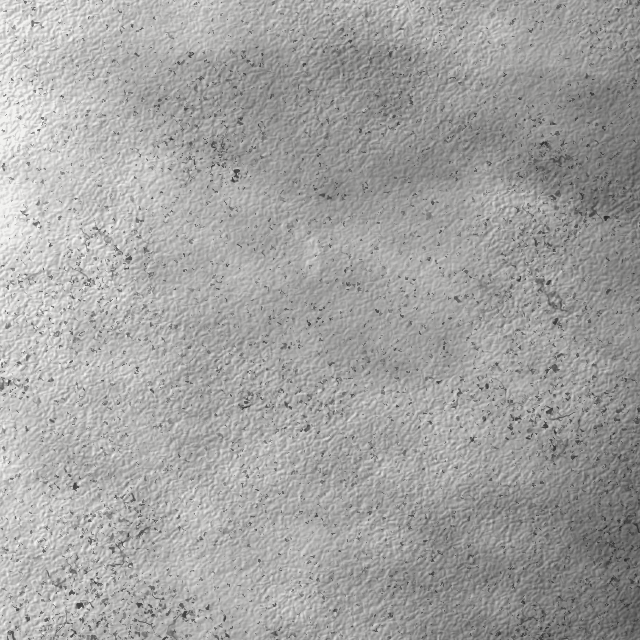
Give the GLSL for this texture, as a WebGL 1 fragment shader.

```glsl
precision highp float;
// Rough grey plaster wall lit from the left, with grain, pits, crevices and stains.
uniform vec2 u_resolution;

vec2 hash2(vec2 p) {
  vec2 k = vec2(dot(p, vec2(127.1, 311.7)), dot(p, vec2(269.5, 183.3)));
  return fract(sin(k) * 43758.5);
}

float valueNoise(vec2 p) {
  vec2 i = floor(p), f = fract(p);
  f = f * f * (3.0 - 2.0 * f);
  float low = mix(hash2(i).x, hash2(i + vec2(1, 0)).x, f.x);
  float high = mix(hash2(i + vec2(0, 1)).x, hash2(i + vec2(1, 1)).x, f.x);
  return mix(low, high, f.y);
}

float fbm(vec2 p) {
  float sum = 0.0, amp = 0.5;
  for (int i = 0; i < 5; i++) {
    sum += amp * valueNoise(p);
    p = mat2(1.6, 1.2, -1.2, 1.6) * p + 7.3;
    amp *= 0.5;
  }
  return sum / 0.97;
}

// Cellular noise: distance to the nearest point, and that point's random id.
vec2 cells(vec2 p) {
  vec2 i = floor(p), nearest = vec2(9.0, 0.0);
  for (int y = -1; y <= 1; y++) {
    for (int x = -1; x <= 1; x++) {
      vec2 cell = i + vec2(x, y);
      vec2 point = hash2(cell);
      float d = length(cell + point - p);
      if (d < nearest.x) nearest = vec2(d, fract(point.x * 17.0 + point.y * 31.0));
    }
  }
  return nearest;
}

// Grain drawn out slightly along the rising diagonal.
float grainHeight(vec2 p) {
  vec2 q = mat2(0.8, -0.6, 0.6, 0.8) * p;
  vec2 warp = vec2(valueNoise(p * 110.0), valueNoise(p * 110.0 + 40.0));
  float bumps = 1.0 - cells(q * vec2(115.0, 150.0) + warp).x;
  return 0.8 * bumps + 0.5 * valueNoise(q * vec2(60.0, 85.0)) + 0.65 * valueNoise(p * 230.0 + 17.0);
}

// Ragged hollows of varied size and depth.
float pits(vec2 p, float scale, float density) {
  vec2 warp = vec2(valueNoise(p * scale * 2.0), valueNoise(p * scale * 2.0 + 9.0));
  vec2 c = cells(p * scale + 0.9 * warp);
  float radius = 0.25 + 0.3 * fract(c.y * 57.0);
  float depth = 0.4 + 0.6 * fract(c.y * 91.0);
  return depth * smoothstep(radius, radius - 0.3, c.x) * smoothstep(density, density - 0.03, c.y);
}

// Broad light falloff, stained bands and blotches.
float wallTone(vec2 p) {
  float wobble = 0.16 * (fbm(p * vec2(4.0, 7.0) + 11.0) - 0.5);
  float tone = 0.685 + 0.13 * exp(-5.0 * p.x) - 0.07 * p.x;
  vec2 glow = (p - vec2(0.0, 0.72)) * vec2(4.5, 6.0);
  tone += 0.09 * exp(-dot(glow, glow));
  tone -= 0.11 * smoothstep(0.8, 1.08, p.x + wobble);
  tone -= 0.12 * smoothstep(0.4, 0.95, p.x + wobble) * smoothstep(0.36, 0.05, p.y + wobble);
  float bandY = p.y + wobble - 0.84 + 0.06 * p.x;
  tone -= 0.075 * smoothstep(0.11, 0.07, abs(bandY)) * smoothstep(-0.1, 0.35, p.x);
  tone += 0.04 * smoothstep(0.9, 0.97, p.y + wobble);
  tone += 0.13 * (fbm(p * vec2(3.0, 6.0) + 2.7) - 0.5);
  tone += 0.17 * (fbm(p * vec2(13.0, 19.0)) - 0.5);
  vec2 smear = (p - vec2(0.488, 0.6)) / vec2(0.014, 0.035);
  return tone + 0.07 * smoothstep(1.3, 0.6, length(smear) + 4.0 * wobble);
}

void main() {
  vec2 p = gl_FragCoord.xy / u_resolution;
  float tone = wallTone(p);

  // Relief from the slope toward the light at the upper left.
  vec2 toShade = vec2(0.0012, -0.0009);
  float slope = grainHeight(p + toShade) - grainHeight(p - toShade);
  float roughness = 0.8 + 0.5 * smoothstep(0.35, 0.7, fbm(p * 6.0 + 5.0));
  tone += 0.2 * roughness * slope * (0.6 + 0.6 * tone);

  // Pits gather in clusters; crevices are broken contour lines.
  float cluster = smoothstep(0.48, 0.74, fbm(p * vec2(6.0, 8.0) + 21.0));
  float large = pits(p, 90.0, 0.03 + 0.3 * cluster);
  float small = pits(p, 155.0, 0.16 + 0.3 * cluster);
  float contour = smoothstep(0.025, 0.0, abs(fbm(p * 15.0 + 3.0) - 0.5));
  float broken = smoothstep(0.5, 0.75, valueNoise(p * 45.0)) * cluster;
  float hollow = max(max(large, 0.8 * small), 0.8 * contour * broken);
  tone *= 1.0 - 0.65 * hollow;

  vec3 warmGrey = vec3(1.0, 0.998, 0.992);
  gl_FragColor = vec4(clamp(tone, 0.04, 0.95) * warmGrey, 1.0);
}
```
